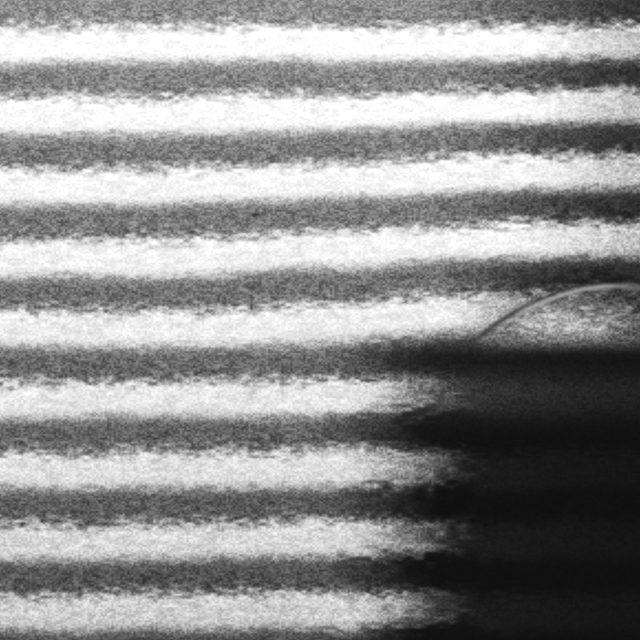
A WebGL 2 fragment shader for this texture:

```glsl
#version 300 es
precision highp float;
// Grainy monochrome bands of light rippling across a sheet, bending upward
// at the right. A deep shadow swallows the lower right, below a thin curved
// crease. Built from a warped cosine, soft masks and stretched value noise.

#define BAND_PERIOD 0.1109
#define FIRST_BAND 0.0700
#define BEND 0.031
#define RAGGED 0.018
#define GRAIN 0.34
#define CREASE_APEX vec2(0.964, 0.440)
#define CREASE_CURVE 1.865
#define CREASE_WIDTH 0.0045

uniform vec2 u_resolution;
out vec4 fragColor;

float hash(vec2 cell) {
    uvec2 q = uvec2(ivec2(cell)) * uvec2(1597u, 3812u) + 71u;
    uint n = (q.x ^ (q.y * 747u)) * 27449u;
    n = (n ^ (n >> 15)) * 73244u + q.y * 9781u;
    n = (n ^ (n >> 13)) * 12653u;
    return float((n >> 8) & 65535u) / 65535.0;
}

float noise(vec2 p) {
    vec2 i = floor(p), f = fract(p);
    f = f * f * (3.0 - 2.0 * f);
    return mix(mix(hash(i), hash(i + vec2(1, 0)), f.x),
               mix(hash(i + vec2(0, 1)), hash(i + vec2(1, 1)), f.x), f.y);
}

float gauss(float x) { return exp(-x * x); }

// Signed distance to the parabolic crease, positive below it
float creaseDistance(vec2 p) {
    float u = CREASE_APEX.x - p.x;
    float slope = 2.0 * CREASE_CURVE * u;
    return (p.y - CREASE_APEX.y - CREASE_CURVE * u * u) / sqrt(1.0 + slope * slope);
}

void main() {
    // p.y measures depth from the top edge
    vec2 p = gl_FragCoord.xy / u_resolution;
    p.y = 1.0 - p.y;

    // Grain: fine specks, plus coarser streaks that fray the band edges
    float fine = noise(p * vec2(290.0, 340.0)) - 0.5;
    float medium = noise(p * vec2(120.0, 210.0) + 37.0) - 0.5;
    float streak = noise(p * vec2(58.0, 150.0) + 91.0) - 0.5;
    float drift = noise(p * vec2(9.0, 14.0) + 13.0) - 0.5;
    float grain = 0.65 * fine + 0.35 * medium;

    // Regions: inside the crease, and the lower right shadow
    float crease = creaseDistance(p);
    float inside = smoothstep(-0.004, 0.006, crease) * smoothstep(0.72, 0.76, p.x);
    float low = smoothstep(0.50, 0.57, p.y);

    // Bands, bent upward toward the right outside the crease
    float bend = BEND * smoothstep(0.2, 0.95, p.x) * smoothstep(-0.05, 0.40, p.y);
    bend *= (1.0 - inside) * (1.0 - 0.6 * low);
    float y = p.y + bend + RAGGED * (0.6 * streak + 0.5 * medium) + 0.007 * drift;
    float wave = 0.5 + 0.5 * cos(6.2832 * (y - FIRST_BAND) / BAND_PERIOD);
    float band = smoothstep(0.04, 0.90, wave);

    // Tone falls off downward and toward the right edge
    float dark = mix(0.55, 0.30, p.y) * (1.0 - 0.62 * smoothstep(0.62, 1.03, p.x));
    float bright = mix(1.01, 0.79, p.y * p.y * 0.6 + p.y * 0.4);
    bright *= 1.0 - 0.24 * smoothstep(0.80, 1.03, p.x);
    float tone = mix(dark, bright, band);

    // Light pooled under the crease
    vec2 pool = (p - vec2(0.872, 0.512)) / vec2(0.115, 0.043);
    float poolTone = 0.22 + 0.53 * exp(-dot(pool, pool)) + 0.10 * (medium + streak);
    tone = mix(tone, poolTone, inside * (1.0 - low));

    // The bent band dims where it meets the crease
    float dim = smoothstep(0.68, 0.84, p.x) * smoothstep(0.40, 0.45, p.y);
    tone *= 1.0 - 0.35 * dim * (1.0 - inside) * (1.0 - low);

    // Shadow: troughs sink into it earlier than crests
    float reach = p.x - 0.065 * band + 0.05 * streak + 0.02 * drift;
    float shade = smoothstep(0.47, 0.69, reach) * low;
    float glow = 0.11 * gauss((p.y - 0.61) / 0.045) + 0.045 * band;
    float shadowTone = 0.065 + glow * (1.0 - 0.55 * smoothstep(0.65, 1.0, p.x));
    tone = mix(tone, shadowTone, shade);

    // Grain is strongest in the mid tones
    float strength = GRAIN * smoothstep(0.0, 0.5, tone) * (1.0 - 0.6 * smoothstep(0.65, 1.0, tone));
    tone += grain * strength + 0.08 * streak * (1.0 - shade);

    // Crease: dark line at its foot, pale ridge toward its apex
    float along = smoothstep(0.735, 0.755, p.x);
    float foot = along * (1.0 - smoothstep(0.80, 0.89, p.x));
    float ridge = smoothstep(0.75, 0.85, p.x) * (1.0 - 0.6 * smoothstep(0.94, 1.0, p.x));
    tone = mix(tone, 0.20, 0.75 * foot * gauss(crease / CREASE_WIDTH));
    tone = mix(tone, 0.70, 0.75 * ridge * gauss((crease - 0.007) / CREASE_WIDTH));

    // Two small dark flecks
    for (int i = 0; i < 2; i++) {
        vec2 fleck = vec2(0.300, 0.363) + float(i) * vec2(0.098, -0.027);
        vec2 q = (p - fleck) / vec2(0.009, 0.0035);
        tone = mix(tone, 0.15, 0.7 * exp(-dot(q, q)));
    }

    fragColor = vec4(vec3(clamp(tone, 0.0, 1.0)), 1.0);
}
```
